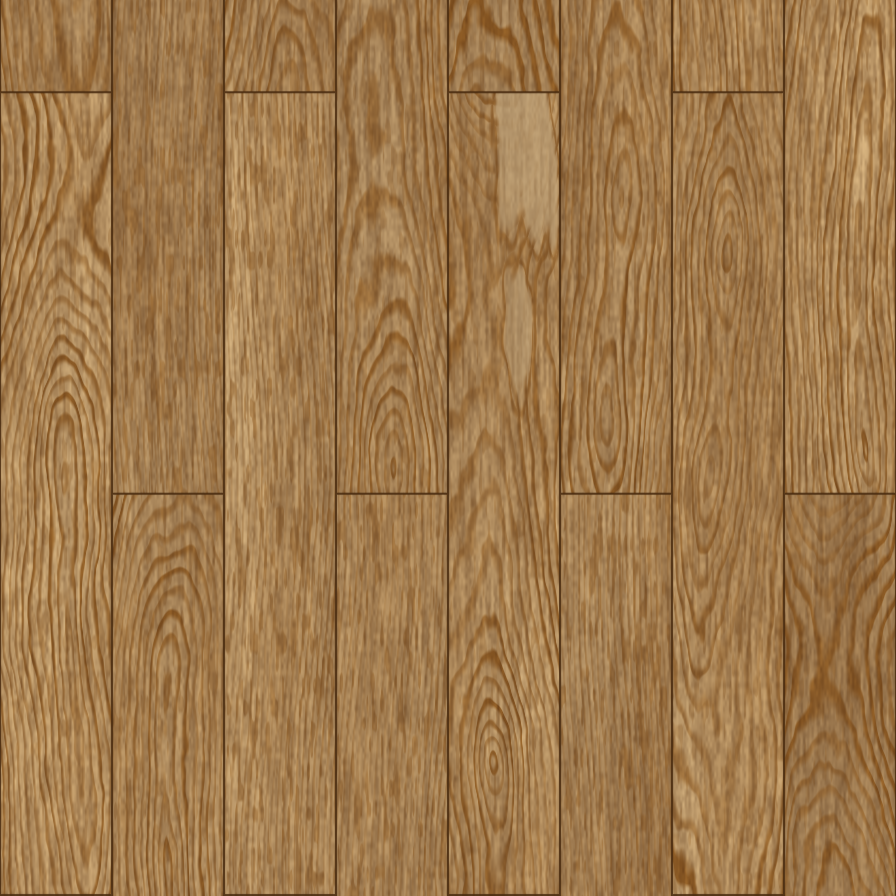
This texture is drawn by a WebGL 2 fragment shader. Its source:

```glsl
#version 300 es
precision highp float;
// Oak floor: eight columns of long staggered planks with straight or arched grain.

uniform vec2 u_resolution;
out vec4 outColor;

#define COLUMNS 8.0
#define PLANK_LENGTH 0.896
#define EVEN_START 0.001
#define ODD_START -0.447
#define SEAM_HALF_WIDTH 0.0011
#define BEVEL_WIDTH 0.0030
#define RING_DENSITY 128.0
#define STRAIGHT_DENSITY 150.0
#define RING_CONTRAST 0.92
#define PORE_CONTRAST 0.44
#define FIBRE_CONTRAST 0.25
#define TONE_CONTRAST 0.17

const vec3 PALE = vec3(0.735, 0.63, 0.475);
const vec3 OAK = vec3(0.672, 0.532, 0.358);
const vec3 RING = vec3(0.515, 0.325, 0.125);
const vec3 SEAM = vec3(0.29, 0.17, 0.06);

// Lower and upper plank of each column: 0 is straight grain, 1 is arched.
const float FIGURE[16] = float[16](1.0, 0.7, 0.85, 0.0, 0.0, 0.8, 0.0, 0.9,
                                   1.0, 1.0, 0.0, 0.75, 0.9, 0.7, 1.0, 0.75);
// Lightness of the same planks, from dark to pale.
const float TONE[16] = float[16](0.4, -0.1, 0.1, -0.5, 0.1, 0.0, -0.3, -0.2,
                                 0.1, -0.2, -0.3, -0.3, 0.1, -0.2, -0.6, 0.3);

float hash(vec2 p) {
    vec3 q = fract(p.xyx * vec3(0.1031, 0.1030, 0.0973));
    q += dot(q, q.yzx + 33.33);
    return fract((q.x + q.y) * q.z);
}

float noise(vec2 p) {
    vec2 cell = floor(p), f = fract(p);
    f = f * f * (3.0 - 2.0 * f);
    return mix(mix(hash(cell), hash(cell + vec2(1, 0)), f.x),
               mix(hash(cell + vec2(0, 1)), hash(cell + vec2(1, 1)), f.x), f.y);
}

// Distance from the heart of the log, sliced by a plank at a wandering depth.
float growthRadius(vec2 p, float seed, float figure) {
    float depth = 0.035 + 0.045 * sin(p.y * 5.5 + seed)
                + 0.010 * sin(p.y * 13.0 + seed * 2.3);
    float heart = 0.020 * sin(seed * 3.7) + 0.012 * sin(p.y * 7.0 + seed * 1.7);
    heart += figure < 0.1 ? 0.4 : (1.0 - figure) * 0.05;
    float warp = 0.014 * (noise(vec2(p.x * 28.0, p.y * 7.0) + seed * 7.0) - 0.5)
               + 0.0045 * (noise(vec2(p.x * 70.0, p.y * 23.0) + seed * 11.0) - 0.5)
               + 0.0018 * (noise(vec2(p.x * 170.0, p.y * 60.0) + seed * 13.0) - 0.5);
    return length(vec2(p.x - heart, depth * figure)) + warp * mix(0.35, 1.0, figure);
}

// Dark line that builds up across each ring and ends quickly.
float ringLine(float phase) {
    float f = fract(phase);
    float line = smoothstep(0.36, 0.72, f) * (1.0 - smoothstep(0.78, 0.96, f));
    float strength = 0.55 + 0.6 * hash(vec2(floor(phase), 5.0));
    return line * strength * (1.0 - smoothstep(0.55, 1.1, fwidth(phase)));
}

void main() {
    vec2 uv = gl_FragCoord.xy / u_resolution;
    float pixel = 1.0 / min(u_resolution.x, u_resolution.y);

    // Plank layout
    float column = min(floor(uv.x * COLUMNS), COLUMNS - 1.0);
    float start = mod(column, 2.0) < 0.5 ? EVEN_START : ODD_START;
    float along = (uv.y - start) / PLANK_LENGTH;
    float row = clamp(floor(along), 0.0, 1.0);
    int plank = int(column * 2.0 + row);
    float figure = FIGURE[plank];
    float seed = 1.0 + 20.0 * hash(vec2(column + 3.0, row + 8.0));
    vec2 local = vec2(uv.x - (column + 0.5) / COLUMNS, uv.y);

    // Growth rings
    float radius = growthRadius(local, seed, figure);
    float density = figure < 0.1 ? STRAIGHT_DENSITY : RING_DENSITY;
    float patches = noise(vec2(local.x * 20.0, local.y * 4.0) + seed * 5.0);
    float rings = ringLine(radius * density) * mix(0.6, 1.15, patches);
    rings *= mix(0.45, 1.0, smoothstep(0.0, 0.7, figure));

    // Pale ragged sapwood on the middle plank, outlined by a dark ring
    float ragged = noise(vec2(uv.x * 48.0, uv.y * 11.0)) - 0.5
                 + 0.5 * (noise(vec2(uv.x * 110.0, uv.y * 26.0)) - 0.5);
    float upper = length((uv - vec2(0.586, 0.82)) / vec2(0.039, 0.10));
    float lower = length((uv - vec2(0.580, 0.64)) / vec2(0.022, 0.10)) + 0.2;
    float reach = min(upper, lower) + 0.8 * ragged;
    float middle = plank == 8 ? 1.0 : 0.0;
    float sapwood = middle * (1.0 - smoothstep(0.72, 0.98, reach));
    float outline = middle * smoothstep(0.92, 1.0, reach) * (1.0 - smoothstep(1.02, 1.14, reach));
    rings = max(rings * (1.0 - 0.9 * sapwood), 0.7 * outline);

    // Fine fibres and short open pores
    float fibre = noise(vec2(uv.x * 310.0, uv.y * 26.0) + seed)
                + 0.35 * noise(vec2(uv.x * 130.0, uv.y * 5.0) + seed * 2.0)
                + 0.7 * noise(vec2(uv.x * 420.0, uv.y * 150.0) + seed * 4.0) - 1.025;
    float pores = smoothstep(0.58, 0.78, noise(vec2(uv.x * 310.0, uv.y * 42.0) + seed * 3.0));
    pores *= mix(1.0, 0.6, figure);

    // Wood colour with broad clouds along each plank
    float clouds = noise(vec2(local.x * 11.0, local.y * 2.5) + seed * 9.0) - 0.5;
    vec3 color = mix(OAK, PALE, 0.4 * (patches - 0.5) + 0.6 * sapwood);
    color *= 1.0 + (TONE_CONTRAST * TONE[plank] + 0.16 * clouds) * vec3(0.8, 1.0, 1.2);
    color = mix(color, RING, clamp(RING_CONTRAST * rings, 0.0, 0.95));
    color = mix(color, RING, PORE_CONTRAST * pores * (1.0 - 0.7 * sapwood));
    color *= 1.0 + FIBRE_CONTRAST * fibre * (1.0 - 0.5 * sapwood) * vec3(0.8, 1.0, 1.2);

    // Seams with softly shaded edges
    float side = abs(fract(uv.x * COLUMNS + 0.5) - 0.5) / COLUMNS;
    float end = abs(fract(along + 0.5) - 0.5) * PLANK_LENGTH;
    float edge = min(side, end);
    color *= mix(0.88, 1.0, smoothstep(0.0, BEVEL_WIDTH, edge));
    float seam = 1.0 - smoothstep(SEAM_HALF_WIDTH - 0.6 * pixel, SEAM_HALF_WIDTH + 0.6 * pixel, edge);
    color = mix(color, SEAM, 0.85 * seam);

    outColor = vec4(color, 1.0);
}
```
